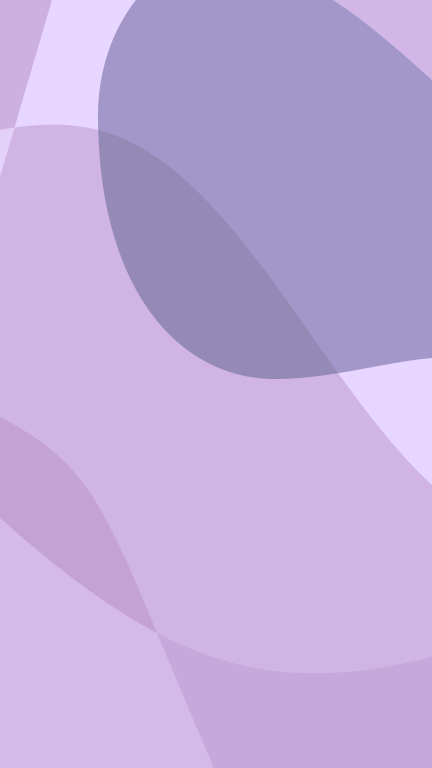
A Shadertoy shader for this background:

```glsl
// Overlapping translucent lilac and violet waves with smooth curved edges.

// Signed distance to a cubic curve that advances along x; positive below it.
// The ends continue along their tangents.
float curveSide(vec2 p, vec2 a, vec2 b, vec2 c, vec2 d) {
    float lo = 0.0, hi = 1.0;
    vec2 point, tangent;
    for (int i = 0; i < 16; i++) {
        float t = 0.5 * (lo + hi);
        vec2 ab = mix(a, b, t), bc = mix(b, c, t), cd = mix(c, d, t);
        vec2 l = mix(ab, bc, t), r = mix(bc, cd, t);
        point = mix(l, r, t);
        tangent = normalize(r - l);
        if (point.x < p.x) lo = t; else hi = t;
    }
    vec2 q = p - point;
    return tangent.x * q.y - tangent.y * q.x;
}

float cover(float d) {
    return clamp(d * iResolution.y / 7.68 + 0.5, 0.0, 1.0);
}

void mainImage(out vec4 fragColor, in vec2 fragCoord) {
    // Canvas of 4.32 by 7.68 units, y pointing down
    vec2 uv = fragCoord / iResolution.xy;
    vec2 p = vec2(uv.x, 1.0 - uv.y) * vec2(4.32, 7.68);

    // Long wave from upper left to the right edge
    float crest = p.x < 3.0
        ? curveSide(p, vec2(0, 1.30), vec2(1.18, 1.08), vec2(1.82, 1.50), vec2(3.0, 3.19))
        : curveSide(p, vec2(3.0, 3.19), vec2(3.45, 3.84), vec2(3.90, 4.47), vec2(4.32, 4.85));
    float inWave = cover(crest);

    // Lower bowl and the hill that crosses it
    float belowBowl = cover(curveSide(p, vec2(0, 5.18), vec2(1.65, 6.65), vec2(2.67, 6.98), vec2(4.32, 6.57)));
    float inHill = cover(curveSide(p, vec2(0, 4.17), vec2(1.07, 4.73), vec2(1.07, 5.22), vec2(2.14, 7.68)));

    // Slanted band in the upper left corner
    float inBand = cover((0.52 - 0.294 * p.y - p.x) / 1.042);

    // Violet blob: left side (axes swapped), underside, upper right shoulder
    float blobLeft = p.y < 1.15
        ? curveSide(p.yx, vec2(0, 1.36), vec2(0.30, 1.12), vec2(0.72, 0.98), vec2(1.15, 0.98))
        : curveSide(p.yx, vec2(1.15, 0.98), vec2(2.88, 0.98), vec2(3.79, 1.78), vec2(3.79, 2.75));
    float underside = curveSide(p, vec2(2.75, 3.79), vec2(3.30, 3.79), vec2(3.85, 3.62), vec2(4.32, 3.58));
    float shoulder = curveSide(p, vec2(3.33, 0), vec2(3.66, 0.21), vec2(4.0, 0.51), vec2(4.32, 0.80));
    float inBlob = cover(min(min(blobLeft, -underside), shoulder));

    // Flat tints where the shapes overlap
    vec3 paleLilac = vec3(0.904, 0.838, 1.0);
    vec3 sky = mix(paleLilac, vec3(0.804, 0.690, 0.878), inBand);
    sky = mix(sky, vec3(0.824, 0.714, 0.902), cover(-shoulder));

    vec3 upperWave = mix(vec3(0.817, 0.706, 0.892), vec3(0.769, 0.637, 0.833), inHill);
    vec3 lowerWave = mix(vec3(0.778, 0.660, 0.855), vec3(0.833, 0.727, 0.914), inHill);
    vec3 wave = mix(upperWave, lowerWave, belowBowl);
    wave = mix(wave, vec3(0.890, 0.820, 0.976), inBand);

    vec3 color = mix(sky, wave, inWave);
    vec3 violet = mix(vec3(0.635, 0.592, 0.784), vec3(0.584, 0.537, 0.714), inWave);
    fragColor = vec4(mix(color, violet, inBlob), 1.0);
}
```
